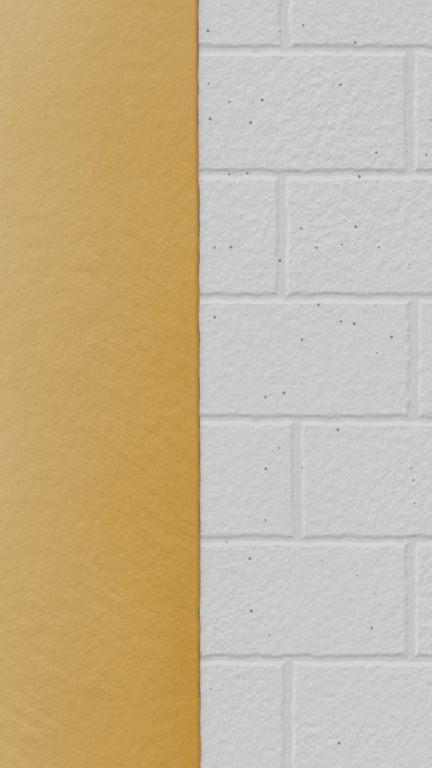
Reproduce this texture procedurally as a Shadertoy shader.

```glsl
// Ochre plaster strip beside a white painted block wall, lit from above.

float hash(vec2 p) {
    vec3 q = fract(p.xyx * vec3(0.1031, 0.1030, 0.0973));
    q += dot(q, q.yzx + 33.33);
    return fract((q.x + q.y) * q.z);
}

float noise(vec2 p) {
    vec2 i = floor(p), f = fract(p);
    f = f * f * (3.0 - 2.0 * f);
    return mix(mix(hash(i), hash(i + vec2(1, 0)), f.x),
               mix(hash(i + vec2(0, 1)), hash(i + 1.0), f.x), f.y);
}

float fbm(vec2 p) {
    float sum = 0.0, amp = 0.5;
    for (int i = 0; i < 4; i++) {
        sum += amp * noise(p);
        p = mat2(1.6, 1.2, -1.2, 1.6) * p + 17.3;
        amp *= 0.5;
    }
    return sum;
}

// Distance into a block; negative inside the mortar. p.y runs downward.
float blockDistance(vec2 p) {
    float seams[7] = float[7](0.371, 0.534, 0.367, 0.539, 0.387, 0.535, 0.375);
    p += 0.0035 * (vec2(noise(p * 75.0), noise(p * 75.0 + 40.0)) - 0.5);
    float y = p.y - 0.064 - 0.0055 * sin(3.96 * (p.y - 0.064));
    float course = y / 0.1588;
    int row = clamp(int(floor(course)) + 1, 0, 6);
    float bed = abs(fract(course + 0.5) - 0.5) * 0.1588 - 0.0045;
    float head = abs(p.x - seams[row]) - 0.0065;
    return min(bed, head);
}

float wallHeight(vec2 p) {
    float d = blockDistance(p);
    float block = smoothstep(-0.003, 0.004, d);
    float rough = mix(0.65, 1.3, noise(p * 7.0 + 5.0)) * mix(1.15, 0.8, p.y);
    float grain = 0.36 * noise(p * 130.0) + 0.26 * noise(p * 260.0 + 9.0);
    return 0.75 * block + grain * rough * mix(0.4, 1.0, block);
}

float plasterHeight(vec2 p) {
    vec2 stroke = mat2(0.8, -0.6, 0.6, 0.8) * p;
    stroke += 0.03 * fbm(p * 9.0);
    float trowel = fbm(stroke * vec2(22.0, 85.0)) * smoothstep(0.35, 0.7, noise(p * 6.0 + 3.0));
    return 0.7 * trowel + 0.4 * fbm(p * 65.0) + 0.1 * noise(p * 250.0);
}

// Sparse small holes, one candidate per cell.
float pits(vec2 p, float px) {
    vec2 cell = floor(p * 42.0);
    vec2 center = (cell + 0.25 + 0.5 * vec2(hash(cell + 3.1), hash(cell + 8.7))) / 42.0;
    float radius = 0.0006 + 0.0014 * hash(cell + 21.0);
    float present = step(mix(0.86, 0.95, p.y), hash(cell + 51.0));
    return present * (1.0 - smoothstep(radius - px, radius + px, length(p - center)));
}

vec3 whiteWall(vec2 p, float px) {
    vec2 toLight = vec2(-0.0007, -0.0019);
    float relief = wallHeight(p) - wallHeight(p + toLight);
    vec3 col = vec3(0.793, 0.792, 0.790) + 0.012 * (fbm(p * 8.0) - 0.5);
    col += clamp(relief * 0.25, -0.16, 0.045);
    // Mortar is a touch greyer than the block faces.
    col -= 0.018 * (1.0 - smoothstep(-0.003, 0.003, blockDistance(p)));
    return col * (1.0 - 0.35 * pits(p, px));
}

vec3 ochrePlaster(vec2 p) {
    vec2 toLight = vec2(-0.0009, -0.0019);
    float relief = plasterHeight(p) - plasterHeight(p + toLight);
    float depth = 0.62 * p.x / 0.26 + 0.34 * p.y + 0.30 * (fbm(p * vec2(7.0, 5.0)) - 0.48);
    vec3 col = mix(vec3(0.79, 0.685, 0.49), vec3(0.745, 0.565, 0.245), clamp(depth, 0.0, 1.0));
    return col + clamp(relief * 0.28, -0.06, 0.05);
}

void mainImage(out vec4 fragColor, in vec2 fragCoord) {
    vec2 uv = fragCoord / iResolution.xy;
    vec2 p = vec2(uv.x * 0.5625, 1.0 - uv.y);
    float px = 1.0 / iResolution.y;

    // Uneven boundary between the two surfaces; positive on the white side.
    float edge = 0.2585 + 0.003 * p.y + 0.003 * (fbm(vec2(p.y * 45.0, 2.0)) - 0.5);
    float side = p.x - edge;

    // Darkened rim of the plaster, with broken brown chips.
    vec3 plaster = ochrePlaster(p);
    float rim = smoothstep(-0.007, -0.001, side);
    plaster = mix(plaster, vec3(0.67, 0.46, 0.17), 0.75 * rim);
    float chips = smoothstep(0.5, 0.75, noise(vec2(p.y * 60.0, 11.0)));
    plaster = mix(plaster, vec3(0.47, 0.31, 0.16), 0.6 * chips * smoothstep(-0.003, 0.0, side));

    // Faint contact shadow on the wall.
    vec3 wall = whiteWall(p, px);
    wall *= 1.0 - 0.09 * exp(-max(side, 0.0) / 0.003);

    vec3 col = mix(plaster, wall, smoothstep(-px, px, side));
    fragColor = vec4(clamp(col, 0.0, 1.0), 1.0);
}
```
